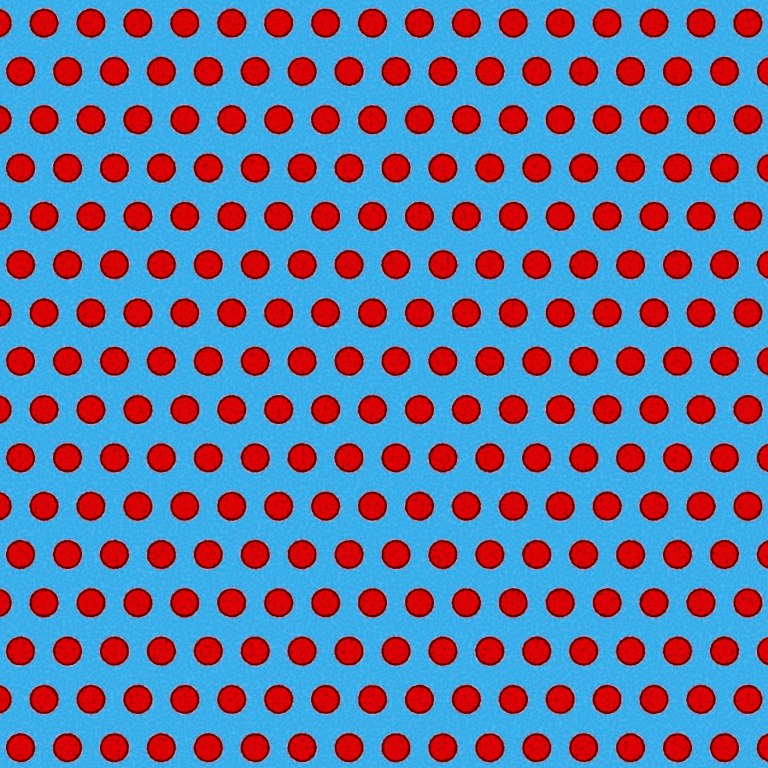
This pattern is drawn by a Shadertoy shader. Its source:

```glsl
const vec2 PITCH = vec2(0.0611, 0.0629);
const vec2 FIRST_DOT = vec2(0.0268, 0.0264);
const float DOT_RADIUS = 0.0189;

const vec3 SKY = vec3(0.235, 0.69, 0.92);
const vec3 PALE = vec3(0.72, 0.55, 0.66);
const vec3 MAROON = vec3(0.42, 0.05, 0.07);
const vec3 DARK = vec3(0.19, 0.01, 0.01);
const vec3 RED = vec3(0.88, 0.01, 0.02);

vec2 hash22(vec2 p) {
    vec3 q = fract(p.xyx * vec3(0.1031, 0.1030, 0.0973));
    q += dot(q, q.yzx + 33.33);
    return fract((q.xx + q.yz) * q.zy);
}

// Distance to the nearest jittered cell point
float cellular(vec2 p) {
    vec2 cell = floor(p), local = fract(p);
    float nearest = 2.0;
    for (int y = -1; y <= 1; y++)
    for (int x = -1; x <= 1; x++) {
        vec2 offset = vec2(x, y);
        nearest = min(nearest, length(offset + hash22(cell + offset) - local));
    }
    return nearest;
}

// Offset from the nearest dot centre; odd rows shift by half a pitch
vec2 staggeredDots(vec2 p, vec2 first, vec2 pitch) {
    vec2 q = (p - first) / pitch;
    float row = floor(q.y + 0.5);
    q.x -= 0.5 * mod(row, 2.0);
    return (fract(q + 0.5) - 0.5) * pitch;
}

// One inside the edge, zero outside
float fillDisc(float dist, float radius, float softness) {
    return 1.0 - smoothstep(radius - softness, radius + softness, dist);
}

void mainImage(out vec4 fragColor, in vec2 fragCoord) {
    vec2 p = fragCoord / iResolution.y;
    float pixel = 1.0 / iResolution.y;

    // Fine speckle in brightness and tint
    float grain = cellular(p * 240.0) - 0.45;
    float tint = cellular(p * 190.0 + 71.0) - 0.45;

    float dist = length(staggeredDots(p, FIRST_DOT, PITCH)) + 0.0010 * grain;
    float soft = max(0.7 * pixel, 0.0006);

    // Ground, with stronger speckle close to the dots
    float nearDot = 1.0 - smoothstep(0.020, 0.031, dist);
    vec3 color = SKY + (0.10 + 0.08 * nearDot) * (grain * vec3(0.7, 0.6, 0.4)
               + tint * vec3(1.0, -0.2, -0.3));

    // Pale fringe, then the dark rim
    color = mix(color, PALE + 0.25 * tint, fillDisc(dist, DOT_RADIUS + 0.0016, soft + 0.0004));
    color = mix(color, MAROON, fillDisc(dist, DOT_RADIUS, soft));
    color = mix(color, DARK, 0.9 * fillDisc(dist, DOT_RADIUS - 0.0010, soft));

    // Red centre with mottled shade
    vec3 centre = RED * (1.0 - 0.30 * max(grain, 0.0) - 0.25 * max(tint, 0.0));
    color = mix(color, centre, fillDisc(dist, DOT_RADIUS - 0.0027, soft + 0.0006));

    fragColor = vec4(clamp(color, 0.0, 1.0), 1.0);
}
```
